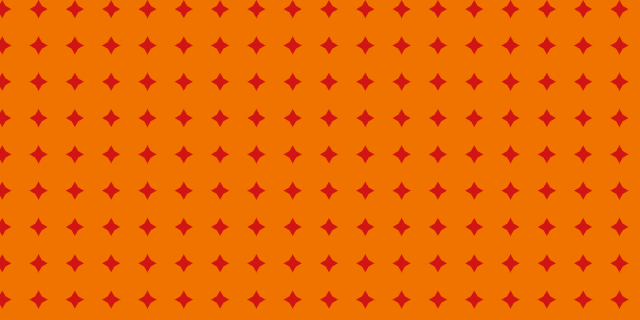
This pattern is drawn by a Shadertoy shader. Its source:

```glsl
const vec3 ORANGE = vec3(0.94, 0.45, 0.0);
const vec3 RED = vec3(0.82, 0.08, 0.08);

// All lengths are fractions of the canvas height
const float SPACING = 0.11346;
const vec2 FIRST_CENTER = vec2(0.0070, 0.0638);
const float TIP_RADIUS = 0.0281;
const float NOTCH_OFFSET = 0.0103;

// Position relative to the nearest grid center
vec2 repeatGrid(vec2 p, vec2 origin, float spacing) {
    return (fract((p - origin) / spacing + 0.5) - 0.5) * spacing;
}

// Signed distance to the straight edge from (tip, 0) to (notch, notch),
// mirrored into all eight octants
float fourPointStar(vec2 p, float tip, float notch) {
    p = abs(p);
    p = vec2(max(p.x, p.y), min(p.x, p.y));
    vec2 edgeNormal = normalize(vec2(notch, tip - notch));
    return dot(p - vec2(tip, 0.0), edgeNormal);
}

// Coverage of a shape, smoothed across one pixel
float coverage(float dist, float pixel) {
    return clamp(0.5 - dist / pixel, 0.0, 1.0);
}

void mainImage(out vec4 fragColor, in vec2 fragCoord) {
    float pixel = 1.0 / iResolution.y;
    vec2 cell = repeatGrid(fragCoord * pixel, FIRST_CENTER, SPACING);
    float star = fourPointStar(cell, TIP_RADIUS, NOTCH_OFFSET);
    fragColor = vec4(mix(ORANGE, RED, coverage(star, pixel)), 1.0);
}
```
